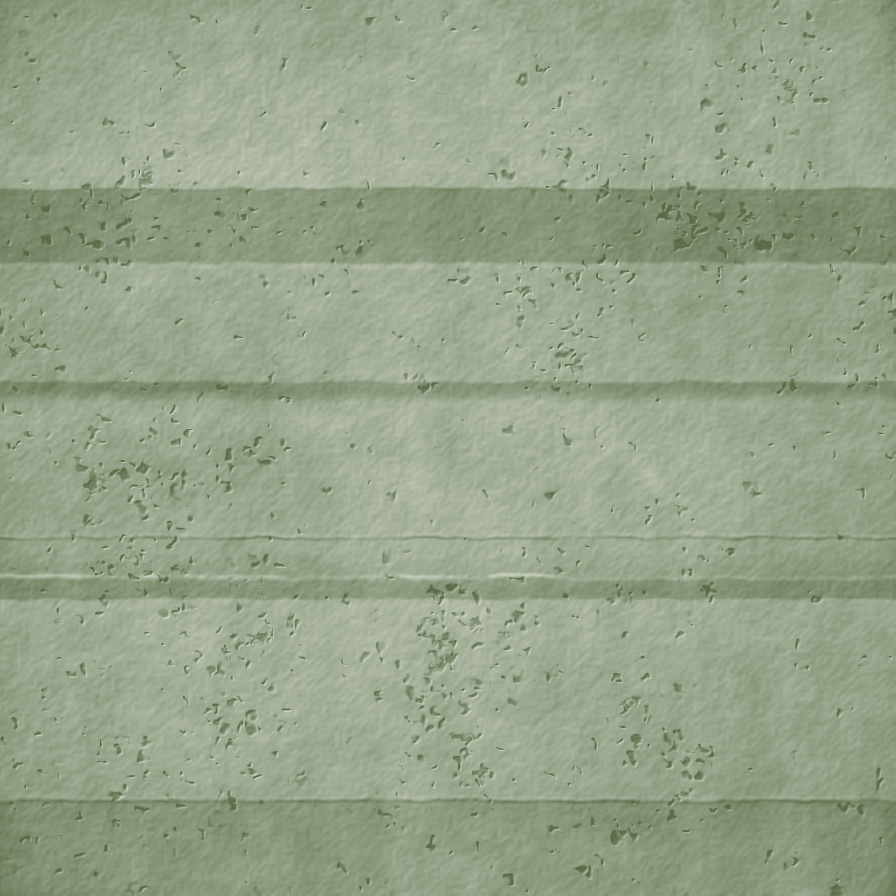
This texture is drawn by a WebGL 1 fragment shader. Its source:

```glsl
precision highp float;
// Weathered pale green stone with horizontal mouldings, pits and stains; one seamless tile.
uniform vec2 u_resolution;

const vec3 SHADOW_GREEN = vec3(0.355, 0.422, 0.28);
const vec3 PALE_GREEN = vec3(0.73, 0.765, 0.69);
const float BASE_TONE = 0.72;

// Moulding positions, measured downward from the top edge
const float BAND_TOP = 0.211;
const float BAND_END = 0.293;
const float GROOVE_TOP = 0.426;
const float GROOVE_END = 0.446;
const float BEAD_TOP = 0.601;
const float BEAD_LIP = 0.643;
const float BEAD_END = 0.669;
const float LEDGE = 0.894;
const float EDGE_SOFTNESS = 0.0022;
const float EDGE_WOBBLE = 0.0065;

const float PIT_CELLS = 84.0;
const float CAVITY_CELLS = 62.0;
const float GRAIN_CELLS = 110.0;
const float RELIEF_STEP = 0.0021;
const float PIT_RELIEF = 0.40;
const float PIT_SHADE = 0.42;
const float GRAIN_RELIEF = 0.30;
const float STAIN = 0.50;

float hash(vec2 p) {
  return fract(sin(dot(p, vec2(127.1, 311.7))) * 43758.5453);
}

// Value noise that wraps after the given number of cells
float noise(vec2 uv, vec2 cells) {
  vec2 p = uv * cells;
  vec2 i = floor(p);
  vec2 f = fract(p);
  f = f * f * (3.0 - 2.0 * f);
  float low = mix(hash(mod(i, cells)), hash(mod(i + vec2(1.0, 0.0), cells)), f.x);
  float high = mix(hash(mod(i + vec2(0.0, 1.0), cells)), hash(mod(i + 1.0, cells)), f.x);
  return mix(low, high, f.y);
}

float fbm(vec2 uv, vec2 cells) {
  float sum = 0.0;
  float amplitude = 0.533;
  for (int i = 0; i < 4; i++) {
    sum += amplitude * noise(uv, cells);
    cells *= 2.0;
    amplitude *= 0.5;
  }
  return sum;
}

// Depth of scattered single pits, one candidate per cell
float pits(vec2 uv, float density) {
  vec2 p = uv * PIT_CELLS;
  vec2 cell = floor(p);
  float depth = 0.0;
  for (int y = -1; y <= 1; y++) {
    for (int x = -1; x <= 1; x++) {
      vec2 corner = cell + vec2(float(x), float(y));
      vec2 id = mod(corner, PIT_CELLS) + PIT_CELLS;
      vec2 centre = corner + 0.15 + 0.7 * vec2(hash(id + 3.7), hash(id + 8.3));
      float size = hash(id + 5.1);
      float radius = mix(0.28, 0.70, size * size);
      float present = smoothstep(0.0, 0.06, density - hash(id));
      float hole = 1.0 - smoothstep(radius * 0.2, radius, length(p - centre));
      depth = max(depth, present * hole);
    }
  }
  return depth;
}

// Single pits joined by ragged cavities where the stone is worn
float pitDepth(vec2 uv, float cluster) {
  vec2 warp = vec2(noise(uv, vec2(130.0)), noise(uv, vec2(137.0))) - 0.5;
  float single = pits(uv + 0.012 * warp, 0.075 + 0.32 * cluster);
  float rim = 0.80 - 0.15 * cluster;
  float cavity = smoothstep(rim, rim + 0.15, fbm(uv + 0.005 * warp, vec2(CAVITY_CELLS)));
  return max(single, cavity);
}

float grain(vec2 uv) {
  return noise(uv, vec2(GRAIN_CELLS)) + 0.7 * noise(uv, vec2(GRAIN_CELLS * 2.0));
}

float below(float d, float edge) {
  return smoothstep(-EDGE_SOFTNESS, EDGE_SOFTNESS, d - edge);
}

float strip(float d, float top, float end) {
  return below(d, top) - below(d, end);
}

float line(float d, float centre, float width) {
  float t = (d - centre) / width;
  return exp(-t * t);
}

// Light and shade of the mouldings at distance d from the top
float mouldings(float d, float x, float wear) {
  float tone = 0.11 * smoothstep(-0.05, 0.19, d) * (1.0 - below(d, BAND_TOP));
  tone -= 0.25 * strip(d, BAND_TOP, BAND_END) + 0.24 * wear * line(d, BAND_TOP, 0.002);
  tone += 0.12 * wear * line(d, BAND_END + 0.004, 0.003);
  tone -= below(d, GROOVE_TOP) * 0.30 * (1.0 - smoothstep(GROOVE_TOP + 0.008, GROOVE_END + 0.006, d));
  tone += 0.10 * line(d, GROOVE_END + 0.025, 0.022) * (1.0 - x);
  tone += 0.16 * wear * line(d, BEAD_TOP - 0.004, 0.002) - 0.5 * wear * line(d, BEAD_TOP, 0.0018);
  tone -= 0.10 * strip(d, BEAD_TOP, BEAD_LIP) * smoothstep(0.61, 0.64, d);
  tone += 0.34 * smoothstep(0.38, 0.75, wear + 0.22 - 0.35 * x) * line(d, BEAD_LIP, 0.0021);
  tone -= 0.24 * strip(d, BEAD_LIP + 0.004, BEAD_END);
  tone += 0.08 * below(d, BEAD_END) * exp(-(d - BEAD_END) * 16.0);
  tone += 0.16 * wear * line(d, LEDGE - 0.004, 0.002) - 0.5 * wear * line(d, LEDGE, 0.0022);
  return tone - 0.18 * below(d, LEDGE) * mix(1.0, 0.5, smoothstep(LEDGE, 1.0, d));
}

void main() {
  vec2 uv = gl_FragCoord.xy / u_resolution;
  float wear = fbm(uv, vec2(30.0, 12.0));
  float d = 1.0 - uv.y + EDGE_WOBBLE * (fbm(uv, vec2(34.0)) - 0.5);
  float tone = BASE_TONE + mouldings(d, uv.x, wear);

  // Broad stains, vertical streaks, mottling and one pale diagonal scuff
  tone += STAIN * (fbm(uv, vec2(4.0)) - 0.5) + 0.14 * (fbm(uv, vec2(26.0, 3.0)) - 0.5);
  tone += 0.22 * (fbm(uv, vec2(38.0)) - 0.5);
  vec2 offset = uv - vec2(0.715, 0.475);
  vec2 scuff = vec2(dot(offset, vec2(0.76, -0.65)), dot(offset, vec2(0.65, 0.76)));
  scuff /= vec2(0.045, 0.011);
  tone += 0.26 * wear * exp(-dot(scuff, scuff));

  // Pits and grain lit from the upper left
  vec2 toward = RELIEF_STEP * vec2(-0.7, 0.7);
  float cluster = smoothstep(0.47, 0.74, fbm(uv, vec2(8.0)));
  float pit = pitDepth(uv, cluster);
  float pitSlope = pitDepth(uv + toward, cluster) - pit;
  float grainSlope = grain(uv) - grain(uv + toward);
  tone += PIT_RELIEF * pitSlope - PIT_SHADE * pit + GRAIN_RELIEF * grainSlope - 0.08 * cluster;

  gl_FragColor = vec4(mix(SHADOW_GREEN, PALE_GREEN, clamp(tone, 0.0, 1.12)), 1.0);
}
```
